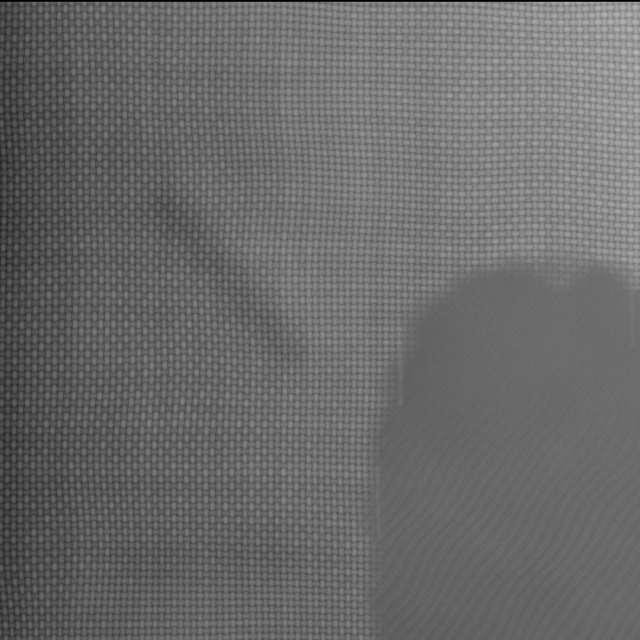
This texture is drawn by a three.js fragment shader. Its source:

```glsl
// Grey plain-weave cloth lit from the upper right, with a smooth flattened patch.
// Warp and weft heights alternate on a checkerboard; the higher thread is shaded,
// then soft light, creases, pale streaks and per-thread wear are laid over it.

varying vec2 vUv;

const float PI = 3.14159;
const vec2 THREADS = vec2(100.0, 92.0);    // threads across and up
const float CRIMP = 0.45;                  // rise of a thread passing over
const float WEAVE_CONTRAST = 0.135;
const float PATCH_CONTRAST = 0.02;
const float THREAD_WEAR = 0.016;
const float CELL_WEAR = 0.035;
const vec2 PATCH_CENTER = vec2(0.86, 0.12);
const vec2 PATCH_RADII = vec2(0.28, 0.46);
const float TWILL_LINES = 62.0;            // faint diagonals in the patch
const float TOP_EDGE = 0.0028;             // dark strip along the top
const vec3 TINT = vec3(1.0);

float hash(vec2 p) {
  vec3 q = fract(vec3(p.xyx) * 0.1031);
  q += dot(q, q.yzx + 33.33);
  return fract((q.x + q.y) * q.z);
}

float noise(vec2 p) {
  vec2 i = floor(p);
  vec2 f = fract(p);
  f = f * f * (3.0 - 2.0 * f);
  return mix(mix(hash(i), hash(i + vec2(1.0, 0.0)), f.x),
             mix(hash(i + vec2(0.0, 1.0)), hash(i + vec2(1.0, 1.0)), f.x), f.y);
}

float fbm(vec2 p) {
  float sum = 0.0;
  float weight = 0.5;
  for (int i = 0; i < 4; i++) {
    sum += weight * noise(p);
    p = p * 2.03 + 17.0;
    weight *= 0.5;
  }
  return sum;
}

// Soft band around the segment a-b
float band(vec2 p, vec2 a, vec2 b, float width) {
  vec2 ab = b - a;
  float t = clamp(dot(p - a, ab) / dot(ab, ab), 0.0, 1.0);
  float d = length(p - a - ab * t) / width;
  return exp(-d * d);
}

// Shade of the woven threads, centred near zero
float weave(vec2 uv, float weftLight) {
  vec2 bend = vec2(noise(uv * 7.0), noise(uv * 7.0 + 40.0)) - 0.5;
  vec2 p = uv * THREADS + bend * 0.9;
  p.y += 2.0 * uv.x * uv.x;
  vec2 cell = floor(p);
  vec2 ridge = abs(sin(PI * p));
  float side = 1.0 - 2.0 * mod(cell.x + cell.y, 2.0);
  float warp = ridge.x + CRIMP * side * ridge.y;
  float weft = ridge.y - CRIMP * side * ridge.x;
  float warpTone = warp * mix(1.08, 0.88, weftLight);
  float weftTone = weft * mix(0.76, 1.08, weftLight);
  float top = mix(weftTone, warpTone, smoothstep(-0.2, 0.2, warp - weft));
  float wear = (hash(cell + 5.0) - 0.5) * CELL_WEAR * ridge.x * ridge.y;
  wear += (hash(vec2(cell.x, 3.0)) + hash(vec2(9.0, cell.y)) - 1.0) * THREAD_WEAR;
  return WEAVE_CONTRAST * (top - 0.86) + wear;
}

// Broad light falling off to the left, with blotches and creases
float clothLight(vec2 uv) {
  float light = 0.25 + 0.10 * (1.0 - exp(-9.0 * uv.x));
  light += 0.10 * uv.x + 0.14 * uv.x * uv.y;
  light += 0.06 * (fbm(uv * vec2(6.0, 4.0) + 2.0) - 0.47);
  light -= 0.045 * band(uv, vec2(0.26, 0.68), vec2(0.45, 0.45), 0.032);
  light += 0.020 * band(uv, vec2(0.31, 0.72), vec2(0.50, 0.50), 0.050);
  light -= 0.030 * band(uv, vec2(0.24, 0.12), vec2(0.42, 0.14), 0.060);
  return light;
}

// Flattened area: even grey with faint diagonal lines
float patchShade(vec2 uv) {
  float shade = 0.405 + 0.09 * (uv.x - 0.80) + 0.04 * (uv.y - 0.25);
  shade += 0.05 * (fbm(uv * 5.0 + 11.0) - 0.47);
  float fade = 1.0 - smoothstep(0.15, 0.50, uv.y);
  float line = (uv.x * 0.82 - uv.y * 0.57) * TWILL_LINES;
  shade += 0.009 * fade * sin(2.0 * PI * (line + noise(uv * 14.0)));
  vec2 grid = sin(2.0 * PI * uv * THREADS);
  return shade + PATCH_CONTRAST * 0.3 * grid.x * grid.y;
}

void main() {
  vec2 uv = vUv;

  // Woven cloth
  float weftLight = smoothstep(0.25, 0.85, uv.x + 0.25 * (uv.y - 0.5));
  weftLight = max(weftLight, 0.6 * band(uv, vec2(0.2, 0.05), vec2(0.45, 0.05), 0.09));
  float shade = clothLight(uv) + weave(uv, weftLight);

  // Smooth patch with a ragged soft rim
  vec2 q = abs(uv - PATCH_CENTER) / PATCH_RADII;
  float reach = pow(q.x * q.x * q.x + q.y * q.y * q.y, 1.0 / 3.0);
  reach += 0.14 * (fbm(uv * 16.0) - 0.47);
  shade = mix(patchShade(uv), shade, smoothstep(0.93, 1.08, reach));

  // Pale pulled threads
  float streaks = band(uv, vec2(0.626, 0.37), vec2(0.626, 0.49), 0.004);
  streaks += 0.7 * band(uv, vec2(0.592, 0.16), vec2(0.589, 0.27), 0.003);
  streaks += 0.6 * band(uv, vec2(0.988, 0.46), vec2(0.988, 0.74), 0.003);
  streaks += 0.4 * band(uv, vec2(0.123, 0.81), vec2(0.123, 0.93), 0.004);
  shade += 0.04 * streaks * (0.5 + noise(uv * vec2(30.0, 110.0)));

  // Fine grain and dark top strip
  shade += 0.014 * (noise(uv * 260.0) - 0.5);
  shade *= 1.0 - smoothstep(1.0 - TOP_EDGE * 1.4, 1.0 - TOP_EDGE * 0.6, uv.y);
  gl_FragColor = vec4(TINT * clamp(shade, 0.0, 1.0), 1.0);
}
```
